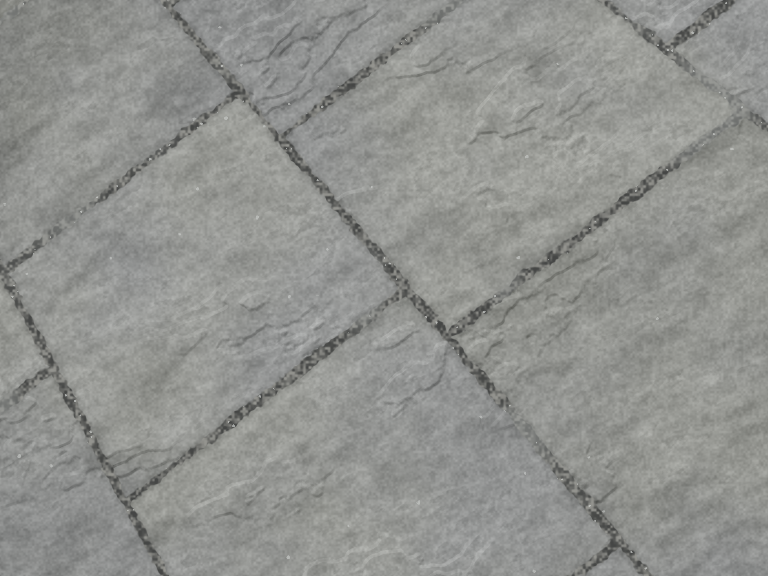
A WebGL 1 fragment shader for this texture:

```glsl
precision highp float;
// Weathered grey stone paving: staggered slabs in fanning rows with gritty joints.
uniform vec2 u_resolution;

const vec2 FAN_CENTER = vec2(-1.163, -1.715); // where the row joints converge
const float FAN_START = 0.7005;
const float FAN_STEP = 0.2103;
const float CROSS_SLOPE = 0.76;

const vec3 STONE_COOL = vec3(0.572, 0.578, 0.576);
const vec3 STONE_WARM = vec3(0.605, 0.610, 0.590);
const vec3 JOINT_DARK = vec3(0.27, 0.275, 0.27);
const vec3 JOINT_GRIT = vec3(0.58, 0.58, 0.56);
const vec3 MORTAR = vec3(0.60, 0.61, 0.60);
const vec3 FLECK = vec3(0.80, 0.81, 0.80);

float hash(vec2 p) {
  vec3 q = fract(vec3(p.xyx) * 0.1031);
  q += dot(q, q.yzx + 33.33);
  return fract((q.x + q.y) * q.z);
}

float noise(vec2 p) {
  vec2 i = floor(p), f = fract(p);
  f = f * f * (3.0 - 2.0 * f);
  return mix(mix(hash(i), hash(i + vec2(1.0, 0.0)), f.x),
             mix(hash(i + vec2(0.0, 1.0)), hash(i + 1.0), f.x), f.y);
}

float fbm(vec2 p) {
  float sum = 0.0, amp = 0.5;
  for (int i = 0; i < 5; i++) {
    sum += amp * noise(p);
    p = mat2(1.6, 1.2, -1.2, 1.6) * p + 17.3;
    amp *= 0.5;
  }
  return sum / 0.97;
}

vec2 rotate(vec2 p, float a) {
  return vec2(cos(a) * p.x + sin(a) * p.y, cos(a) * p.y - sin(a) * p.x);
}

// Cross joints of a row: first position, first slab length, growth ratio.
vec3 rowLayout(float row) {
  if (row < -1.5) return vec3(0.708, 0.69, 1.2);
  if (row < -0.5) return vec3(0.476, 0.5625, 1.28);
  if (row < 0.5) return vec3(0.608, 0.566, 1.5);
  return vec3(0.965, 0.87, 1.2);
}

// Returns the slab id in xy and the distance to the nearest joint in z.
vec3 paving(vec2 p) {
  vec2 q = vec2(p.x, 1.0 - p.y);
  vec2 ray = q - FAN_CENTER;
  float r = (atan(ray.x, ray.y) - FAN_START) / FAN_STEP;
  float rowGap = abs(r - floor(r + 0.5)) * FAN_STEP * length(ray);
  vec3 layout = rowLayout(floor(r));
  float along = q.y + CROSS_SLOPE * q.x;
  float growth = layout.z - 1.0;
  float k = log(1.0 + (along - layout.x) * growth / layout.y) / log(layout.z);
  float joint = layout.x + layout.y * (pow(layout.z, floor(k + 0.5)) - 1.0) / growth;
  float crossGap = abs(along - joint) / length(vec2(1.0, CROSS_SLOPE));
  return vec3(floor(r), floor(k), min(rowGap, crossGap));
}

// Stepped height of the split stone layers, with crumbled rims.
float layers(vec2 p, vec2 id) {
  float angle = 0.5 + 0.3 * (hash(id + 40.0) - 0.5);
  float h = fbm(rotate(p, angle) * vec2(3.6, 8.0) + id * 7.7 + 50.0);
  h += 0.07 * (fbm(p * 42.0 + 8.0) - 0.5);
  return smoothstep(0.42, 0.45, h) + smoothstep(0.54, 0.57, h) + smoothstep(0.66, 0.69, h);
}

vec3 stone(vec2 p, vec2 id) {
  vec2 g = rotate(p, 0.5);
  float broad = fbm(p * 2.6 + id * 5.3 + 30.0);
  float streak = fbm(g * vec2(8.0, 28.0) + id * 3.1 + 80.0);
  float mottle = fbm(g * vec2(30.0, 52.0) + 60.0);
  float grain = noise(p * 260.0) + 0.8 * noise(p * 140.0 + 9.0) - 0.9;
  vec3 color = mix(STONE_COOL, STONE_WARM, smoothstep(0.25, 0.75, broad));
  color += 0.03 * (hash(id + 20.0) - 0.5) + 0.16 * (streak - 0.5);
  color += 0.15 * (mottle - 0.5) + 0.066 * grain;
  // worn pits and lit edges of broken layers
  color -= 0.075 * smoothstep(0.52, 0.68, mottle) * smoothstep(0.48, 0.62, streak);
  float edge = layers(p, id) - layers(p + vec2(-0.002, 0.004), id);
  float wear = smoothstep(0.40, 0.70, noise(p * 7.0 + id * 2.0 + 14.0));
  return color + clamp(edge, -0.8, 0.35) * 0.15 * wear;
}

// Sparse bright specks with irregular outlines.
float flecks(vec2 p, float cells, float density) {
  vec2 cell = floor(p * cells);
  vec2 center = 0.3 + 0.4 * vec2(hash(cell + 3.0), hash(cell + 71.0));
  float size = 0.05 + 0.13 * hash(cell + 11.0);
  float d = length(fract(p * cells) - center) + 0.2 * (noise(p * cells * 5.0) - 0.5);
  return (1.0 - smoothstep(size, size + 0.12, d)) * step(1.0 - density, hash(cell + 29.0));
}

void main() {
  vec2 p = gl_FragCoord.xy / u_resolution.y;
  vec3 slab = paving(p);
  vec3 color = stone(p, slab.xy);
  color = mix(color, FLECK, 0.6 * flecks(p, 75.0, 0.005));

  // damp stains in the upper left
  float haze = 0.06 * (fbm(p * 9.0) - 0.5);
  float wedge = 1.0 - smoothstep(0.15, 0.22, p.x + 0.5 * (1.0 - p.y) + haze);
  float patchDist = length(rotate(p - vec2(0.325, 0.85), 0.7) * vec2(0.75, 1.4)) + haze;
  color -= 0.065 * wedge + 0.04 * (1.0 - smoothstep(0.055, 0.085, patchDist));

  // ragged joints with grit and patches of pale mortar
  float ragged = slab.z + 0.006 * (noise(p * 32.0) - 0.5) + 0.006 * (noise(p * 130.0) - 0.5);
  float halfWidth = 0.0085 + 0.005 * (noise(p * 4.0 + 5.0) - 0.5);
  float grit = 0.65 * noise(p * 210.0 + 4.0) + 0.35 * noise(p * 90.0);
  vec3 joint = mix(JOINT_DARK, JOINT_GRIT, smoothstep(0.15, 0.9, grit));
  joint = mix(joint, MORTAR, 0.55 * smoothstep(0.6, 0.85, noise(p * 8.0 + 23.0)));
  joint = mix(joint, FLECK, 0.7 * flecks(p, 110.0, 0.08));
  color -= 0.04 * (1.0 - smoothstep(halfWidth, halfWidth + 0.010, ragged));
  color = mix(joint, color, smoothstep(halfWidth - 0.0025, halfWidth + 0.0015, ragged));

  gl_FragColor = vec4(color, 1.0);
}
```
